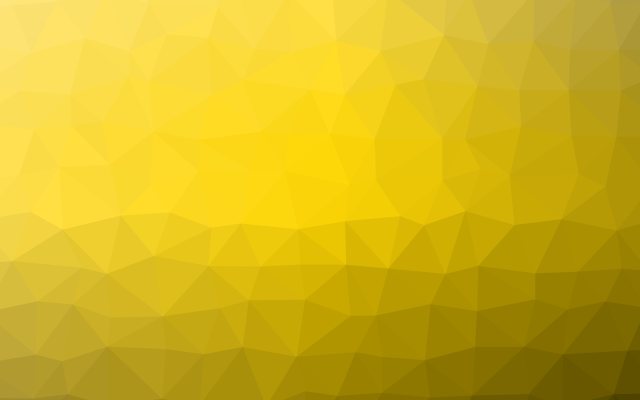
Write a WebGL 2 fragment shader that draws this background.

```glsl
#version 300 es
precision highp float;

uniform vec2 u_resolution;
out vec4 fragColor;

#define CELLS vec2(14.1, 8.97)     // mesh cells across the canvas
#define ORIGIN vec2(0.039, 0.003)  // canvas place of vertex (0, 0)
#define JITTER vec2(0.32, 0.25)    // vertex wander, in cells
#define RIGHT_SHADE 0.31
#define BOTTOM_SHADE 0.72
#define LEFT_HAZE 0.29
#define TOP_HAZE 0.24
#define FACET_CONTRAST 0.022

float hash(vec2 p) {
    vec3 q = fract(vec3(p.xyx) * vec3(0.1031, 0.1030, 0.0973));
    q += dot(q, q.yzx + 33.33);
    return fract((q.x + q.y) * q.z);
}

// Mesh vertex, shifted from its grid point
vec2 vertex(vec2 id) {
    vec2 wander = vec2(hash(id + 17.0), hash(id + 71.0)) * 2.0 - 1.0;
    return id + JITTER * wander;
}

// Smooth colour field: shade to the right and bottom, haze to the left and top
vec3 gold(vec2 uv) {
    float shadeStart = mix(0.42, 0.53, smoothstep(0.3, 0.5, uv.y));
    float right = RIGHT_SHADE * max(uv.x - shadeStart, 0.0) / (1.0 - shadeStart);
    float bottom = BOTTOM_SHADE * max(0.48 - uv.y, 0.0);
    float red = 0.99 - right - bottom;

    float left = LEFT_HAZE * red * pow(clamp(1.0 - uv.x / 0.52, 0.0, 1.0), 1.2);
    float top = TOP_HAZE * clamp((uv.y - 0.64) / 0.36, 0.0, 1.0);
    float blue = 1.0 - (1.0 - left) * (1.0 - top);
    blue += 0.03 * smoothstep(0.3, 0.6, uv.y);
    return vec3(red, 0.843 * red + 0.12 * blue, blue);
}

// Signed distance to the line a-b, positive on its left
float lineSide(vec2 p, vec2 a, vec2 b) {
    vec2 along = normalize(b - a);
    return along.x * (p.y - a.y) - along.y * (p.x - a.x);
}

// Facet colour in rgb, weighted by its smooth coverage in a
vec4 facet(vec2 p, vec2 a, vec2 b, vec2 c, float pixel) {
    float inside = min(lineSide(p, a, b), min(lineSide(p, b, c), lineSide(p, c, a)));
    float cover = clamp(inside / pixel + 0.5, 0.0, 1.0);
    vec2 center = (a + b + c) / 3.0;
    float tone = 1.0 + FACET_CONTRAST * (hash(floor(center * 64.0)) - 0.5);
    return vec4(gold(center / CELLS + ORIGIN) * tone, 1.0) * cover;
}

void main() {
    vec2 p = (gl_FragCoord.xy / u_resolution - ORIGIN) * CELLS;
    float pixel = CELLS.y / u_resolution.y;
    vec2 home = floor(p);
    vec4 sum = vec4(0.0);

    // Split every nearby cell in two along its shorter diagonal
    for (int j = -1; j <= 1; j++) {
        for (int i = -1; i <= 1; i++) {
            vec2 id = home + vec2(i, j);
            vec2 a = vertex(id);
            vec2 b = vertex(id + vec2(1.0, 0.0));
            vec2 c = vertex(id + vec2(1.0, 1.0));
            vec2 d = vertex(id + vec2(0.0, 1.0));
            if (distance(a, c) < distance(b, d)) {
                sum += facet(p, a, b, c, pixel) + facet(p, a, c, d, pixel);
            } else {
                sum += facet(p, a, b, d, pixel) + facet(p, b, c, d, pixel);
            }
        }
    }

    vec3 color = sum.rgb / max(sum.a, 0.001);
    fragColor = vec4(clamp(color, 0.0, 1.0), 1.0);
}
```
